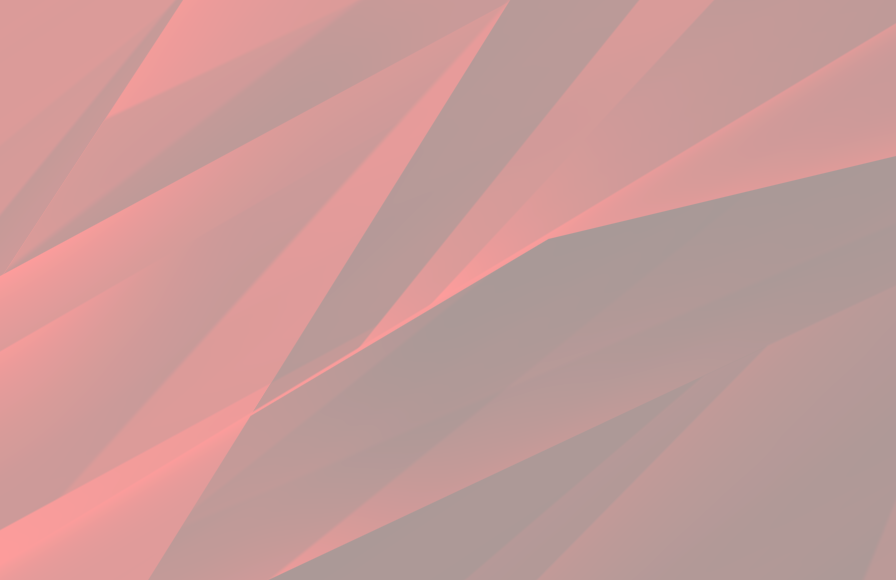
A WebGL 1 fragment shader for this background:

```glsl
precision highp float;
// Overlapping translucent folds in coral and warm grey, fanning up to the right.
// Each fold is a half plane with a glow that fades away from its edge; folds are
// painted back to front as one warmth value, which a two-colour ramp then tints.

uniform vec2 u_resolution;

const vec3 GREY = vec3(0.66, 0.600, 0.592);
const vec3 CORAL = vec3(1.0, 0.612, 0.608);
const float ASPECT = 1.542;

// Signed distance to the line a-b, positive on its lower right side.
float below(vec2 p, vec2 a, vec2 b) {
  vec2 along = normalize(b - a);
  return dot(p - a, vec2(along.y, -along.x));
}

// Falls from edge to far as the distance grows.
float glow(float d, float edge, float far, float reach) {
  return mix(far, edge, exp(-max(d, 0.0) / reach));
}

// Smooth coverage of a half plane.
float cover(float d, float soft) {
  return smoothstep(-soft, soft, d);
}

float hash(float n) {
  n = fract(n * 0.1031);
  n *= n + 33.33;
  return fract(n * (n + n));
}

float noise(float x) {
  float i = floor(x);
  return mix(hash(i), hash(i + 1.0), smoothstep(0.0, 1.0, x - i));
}

// Faint brushed bands running across the given coordinate.
float streaks(float x) {
  float sum = 0.0;
  float gain = 0.5;
  for (int i = 0; i < 3; i++) {
    sum += gain * (noise(x) - 0.5);
    x = x * 2.1 + 17.0;
    gain *= 0.5;
  }
  return sum;
}

// Folds in the upper left corner.
float cornerFolds(vec2 p, float soft) {
  float r = 0.86;
  float d = below(p, vec2(0.0, 0.749), vec2(0.221, 0.93));
  r = mix(r, glow(d, 0.83, 0.86, 0.12), cover(d, soft * 3.0));
  d = below(p, vec2(0.0, 0.629), vec2(0.171, 0.839));
  r = mix(r, glow(d, 0.77, 0.83, 0.08), cover(d, soft * 3.0));
  d = below(p, vec2(0.0, 0.518), vec2(0.315, 1.0));
  float right = cover(d, soft);
  r = mix(r, glow(d, 0.95, 0.83, 0.18), right);
  d = below(p, vec2(0.191, 0.799), vec2(0.618, 1.0));
  r = mix(r, glow(d, 0.83, 0.79, 0.1) + 0.07 * exp(-p.x / 0.15), right * cover(d, soft * 3.0));
  d = below(p, vec2(0.01, 0.534), vec2(0.542, 0.94));
  return mix(r, glow(d, 0.77, 0.73, 0.05) + 0.05 * smoothstep(0.5, 0.8, p.x), right * cover(d, soft * 5.0));
}

// Long bands and the pink panel on the left.
float leftBands(float r, vec2 p, float soft) {
  float d = below(p, vec2(0.0, 0.524), vec2(0.602, 0.849));
  r = mix(r, glow(d, mix(0.99, 0.84, smoothstep(0.0, 0.6, p.x)), 0.79, 0.11), cover(d, soft));
  d = below(p, vec2(0.0, 0.394), vec2(0.452, 0.655));
  r = mix(r, glow(d, mix(0.96, 0.80, smoothstep(0.0, 0.45, p.x)), 0.77, 0.14), cover(d, soft * 1.5));
  d = below(p, vec2(0.08, 0.116), vec2(0.878, 1.0));
  r = mix(r, 0.855 + 0.05 * smoothstep(0.1, 0.9, p.y), cover(d, soft * 4.0));
  d = below(p, vec2(0.0, 0.086), vec2(0.462, 0.337));
  r = mix(r, glow(length(p), 1.0, 0.92, 0.3), cover(d, soft * 1.5));
  d = below(p, vec2(0.1, 0.0), vec2(0.382, 0.127));
  return mix(r, 0.89, cover(d, soft * 3.0));
}

// Grey valley and the bright fans that open to the upper right.
float upperFans(float r, vec2 p, float soft) {
  float d = below(p, vec2(0.255, 0.0), vec2(0.878, 1.0));
  r = mix(r, glow(d, 0.715, 0.745, 0.2), cover(d, soft));
  float strip = below(p, vec2(0.0, 0.086), vec2(0.462, 0.337));
  r = mix(r, 0.77, cover(d, soft) * cover(strip, soft * 2.0));
  vec2 tip = vec2(0.608, 0.388);
  d = below(p, tip, vec2(1.1, 1.0));
  r = mix(r, glow(distance(p, tip), 0.97, 0.81, 0.2) + 0.04 * smoothstep(0.7, 1.0, p.y), cover(d, soft * 1.5));
  tip = vec2(0.755, 0.49);
  d = below(p, tip, vec2(1.229, 1.0));
  r = mix(r, glow(distance(p, tip), 1.0, 0.735, 0.33), cover(d, soft * 1.5));
  d = below(p, vec2(0.944, 0.598), vec2(ASPECT, 0.96));
  float rise = -below(p, vec2(0.944, 0.588), vec2(ASPECT, 0.731));
  float fan = glow(d, 0.88, 0.77, 0.03) + glow(rise, 0.11, 0.0, 0.07);
  return mix(r, fan, cover(d, soft * 1.5));
}

// Broad shaded sheet under the rim, then the grey folds at the lower right.
float lowerFolds(float r, vec2 p, float soft) {
  vec2 bend = vec2(0.944, 0.588);
  float rim = min(below(p, vec2(0.608, 0.388), bend), below(p, bend, vec2(ASPECT, 0.731)));
  float valley = below(p, vec2(0.255, 0.0), vec2(0.878, 1.0));
  vec2 tip = vec2(0.466, 0.002);
  float keel = below(p, tip, vec2(ASPECT, 0.508));
  float sheet = 0.675 + glow(-keel, 0.135, 0.0, 0.17) * mix(1.0, 0.4, smoothstep(0.8, 1.5, p.x));
  sheet += 0.06 * smoothstep(0.8, 0.4, p.x);
  sheet -= 0.03 * cover(below(p, vec2(0.3, 0.096), vec2(0.809, 0.5)), soft * 3.0);
  sheet -= 0.02 * cover(below(p, vec2(0.1, 0.0), vec2(0.843, 0.317)), soft * 4.0);
  float ray = below(p, tip, vec2(1.265, 0.649));
  sheet += cover(ray, soft * 3.0) * glow(distance(p, tip), 0.13, 0.01, 0.25);
  r = mix(r, sheet, cover(min(rim, valley), soft));
  r = mix(r, 0.675, cover(keel, soft));
  float d = below(p, vec2(0.8, 0.0), vec2(1.205, 0.347));
  r = mix(r, glow(d, 0.715, 0.69, 0.06), cover(min(d, keel), soft * 2.0));
  d = below(p, vec2(0.924, 0.0), vec2(1.325, 0.408));
  r = mix(r, glow(d, 0.76, 0.675, 0.16), cover(min(d, keel), soft * 2.0));
  d = below(p, vec2(1.486, 0.0), vec2(ASPECT, 0.137));
  return mix(r, 0.735, cover(d, soft * 4.0));
}

void main() {
  vec2 p = gl_FragCoord.xy / u_resolution * vec2(ASPECT, 1.0);
  float soft = 0.8 / u_resolution.y;
  float warmth = cornerFolds(p, soft);
  warmth = leftBands(warmth, p, soft);
  warmth = upperFans(warmth, p, soft);
  warmth = lowerFolds(warmth, p, soft);
  warmth += 0.02 * streaks(14.0 * dot(p, vec2(0.55, -0.83)) + 40.0);
  float tint = clamp((warmth - GREY.r) / (CORAL.r - GREY.r), 0.0, 1.0);
  gl_FragColor = vec4(mix(GREY, CORAL, tint), 1.0);
}
```
